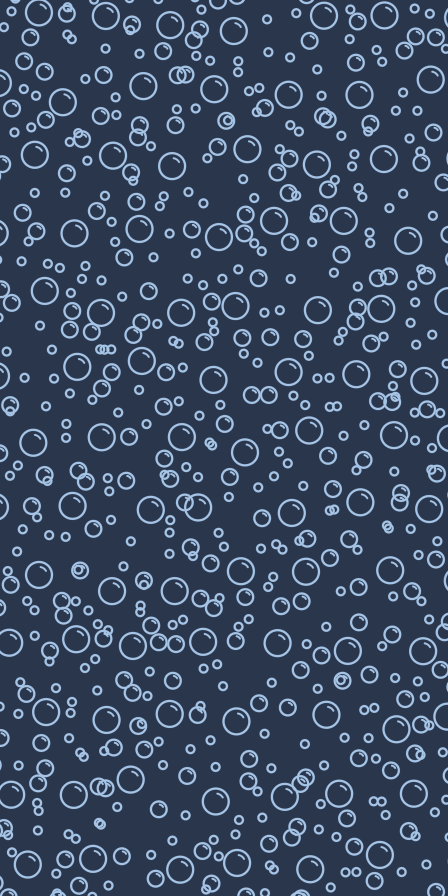
Reproduce this pattern procedurally as a WebGL 2 fragment shader.

```glsl
#version 300 es
precision highp float;

// Scattered soap bubbles: thin pale rings in three sizes on flat navy.
// A brick grid of jittered clusters each holds one large bubble, with a
// randomly spun ring of medium and small bubbles around it.

uniform vec2 u_resolution;
out vec4 fragColor;

const float TAU = 6.2831853;
const vec3 NAVY = vec3(0.16, 0.21, 0.30);
const vec3 PALE_BLUE = vec3(0.65, 0.77, 0.90);

// All lengths below are in cluster cells
const float CELLS_ACROSS = 6.4;
const float LARGE = 0.185;
const float MEDIUM = 0.112;
const float SMALL = 0.056;
const float STROKE = 0.0165;      // half width of the outline
const float GLINT_STROKE = 0.014; // half width of the highlight
const int SATELLITES = 6;

float hash(vec2 p) {
    return fract(sin(dot(p, vec2(127.1, 311.7))) * 43758.5453);
}

vec2 direction(float angle) {
    return vec2(cos(angle), sin(angle));
}

// Distance to an arc centred on direction axis, spanning +-halfAngle
float arcDistance(vec2 p, float radius, vec2 axis, float halfAngle) {
    vec2 q = vec2(dot(p, axis), abs(axis.x * p.y - axis.y * p.x));
    vec2 tip = direction(halfAngle);
    bool inside = q.y * tip.x < q.x * tip.y;
    return inside ? abs(length(q) - radius) : length(q - radius * tip);
}

// Signed distance to a bubble's strokes; small bubbles carry no highlight
float bubbleDistance(vec2 p, float radius) {
    float outline = abs(length(p) - radius) - STROKE;
    if (radius <= SMALL) return outline;
    float glint = arcDistance(p, radius * 0.62, direction(0.95), 0.42);
    return min(outline, glint - GLINT_STROKE);
}

// One large bubble and its satellites, seeded by the cell id
float clusterDistance(vec2 p, vec2 id) {
    float d = bubbleDistance(p, LARGE);
    float spin = hash(id + 17.3);
    for (int k = 0; k < SATELLITES; k++) {
        vec2 seed = id + float(k) * vec2(3.7, 8.1);
        float turn = (float(k) + 0.5 * hash(seed + 5.9)) / float(SATELLITES);
        float reach = mix(0.37, 0.60, hash(seed + 41.2));
        bool isMedium = k == 0 || k == 2 || (k == 4 && hash(seed) < 0.25);
        vec2 centre = reach * direction(TAU * (turn + spin));
        d = min(d, bubbleDistance(p - centre, isMedium ? MEDIUM : SMALL));
    }
    return d;
}

// Nearest stroke among the clusters around p
float fieldDistance(vec2 p, float jitter) {
    float d = 1.0;
    for (int j = -1; j <= 1; j++) {
        float row = floor(p.y) + float(j);
        float shift = 0.5 * mod(row, 2.0);
        for (int i = -1; i <= 1; i++) {
            vec2 id = vec2(floor(p.x - shift) + float(i), row);
            vec2 wobble = vec2(hash(id + 2.4), hash(id + 63.8)) - 0.5;
            vec2 centre = id + vec2(0.5 + shift, 0.5) + jitter * wobble;
            d = min(d, clusterDistance(p - centre, id));
        }
    }
    return d;
}

void main() {
    vec2 p = gl_FragCoord.xy / u_resolution.x * CELLS_ACROSS;
    float pixel = CELLS_ACROSS / u_resolution.x;
    float d = fieldDistance(p, 0.34);
    float ink = 1.0 - smoothstep(-0.7 * pixel, 0.7 * pixel, d);
    fragColor = vec4(mix(NAVY, PALE_BLUE, ink), 1.0);
}
```
